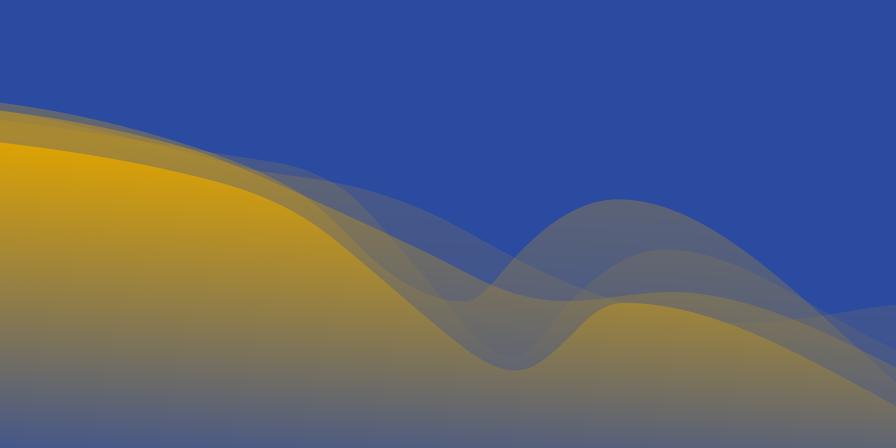
This background is drawn by a Shadertoy shader. Its source:

```glsl
// Layered translucent gold waves fading down into a flat blue backdrop.

const int KEYS = 8;
const vec3 BLUE = vec3(0.170, 0.293, 0.630);
const vec3 GOLD = vec3(0.880, 0.645, 0.000);

// Wave crests as (x, height, slope) keys; x runs 0..2, height 0..1.
const vec3 FAINT_RIDGE[KEYS] = vec3[KEYS](
    vec3(0.0, 0.753, -0.14), vec3(0.391, 0.667, -0.23),
    vec3(0.573, 0.620, -0.18), vec3(0.755, 0.591, -0.20),
    vec3(0.927, 0.539, -0.40), vec3(1.154, 0.422, -0.52),
    vec3(1.641, 0.279, -0.04), vec3(2.0, 0.320, 0.10));
const vec3 FAINT_SWELL[KEYS] = vec3[KEYS](
    vec3(0.0, 0.732, -0.12), vec3(0.612, 0.638, -0.15),
    vec3(0.753, 0.586, -0.60), vec3(0.927, 0.406, -1.10),
    vec3(1.146, 0.203, 0.0), vec3(1.276, 0.331, 1.0),
    vec3(1.484, 0.443, 0.0), vec3(2.0, 0.219, -0.45));
const vec3 TALL_SWELL[KEYS] = vec3[KEYS](
    vec3(0.0, 0.771, -0.13), vec3(0.391, 0.685, -0.31),
    vec3(0.667, 0.570, -0.60), vec3(0.841, 0.414, -0.85),
    vec3(1.036, 0.327, 0.0), vec3(1.146, 0.422, 1.10),
    vec3(1.380, 0.555, 0.0), vec3(2.0, 0.146, -0.88));
const vec3 LOW_RIDGE[KEYS] = vec3[KEYS](
    vec3(0.0, 0.753, -0.12), vec3(0.391, 0.677, -0.27),
    vec3(0.667, 0.568, -0.45), vec3(0.961, 0.432, -0.48),
    vec3(1.102, 0.362, -0.42), vec3(1.263, 0.328, 0.0),
    vec3(1.497, 0.348, 0.0), vec3(2.0, 0.180, -0.50));
const vec3 FRONT_WAVE[KEYS] = vec3[KEYS](
    vec3(0.0, 0.682, -0.12), vec3(0.391, 0.617, -0.23),
    vec3(0.742, 0.469, -0.80), vec3(0.990, 0.260, -0.82),
    vec3(1.151, 0.173, 0.0), vec3(1.302, 0.279, 1.0),
    vec3(1.393, 0.324, 0.0), vec3(2.0, 0.094, -0.53));

// Cubic Hermite curve between two keys
float hermite(float x, vec3 a, vec3 b) {
    float span = b.x - a.x;
    float t = clamp((x - a.x) / span, 0.0, 1.0);
    float s = 1.0 - t;
    return mix(a.y, b.y, t * t * (3.0 - 2.0 * t))
         + span * t * s * (s * a.z - t * b.z);
}

float crestHeight(float x, vec3 keys[KEYS]) {
    float height = keys[0].y;
    for (int i = 0; i < KEYS - 1; i++) {
        if (x >= keys[i].x) height = hermite(x, keys[i], keys[i + 1]);
    }
    return height;
}

// Antialiased fill of everything below the crest
float waveMask(vec2 p, vec3 keys[KEYS]) {
    float depth = crestHeight(p.x, keys) - p.y;
    float pixel = length(vec2(dFdx(depth), dFdy(depth)));
    return clamp(0.5 + depth / max(pixel, 1e-5), 0.0, 1.0);
}

// Slightly tilted gradient shared by all waves
vec3 waveColor(vec2 p) {
    float gold = 0.98 + 1.231 * (p.y - 0.682) + 0.071 * p.x;
    return mix(BLUE, GOLD, clamp(gold, 0.0, 1.0));
}

void mainImage(out vec4 fragColor, in vec2 fragCoord) {
    vec2 p = fragCoord / iResolution.xy * vec2(2.0, 1.0);
    vec3 paint = waveColor(p);
    vec3 color = BLUE;

    // Back to front
    color = mix(color, paint, 0.17 * waveMask(p, FAINT_RIDGE));
    color = mix(color, paint, 0.15 * waveMask(p, FAINT_SWELL));
    color = mix(color, paint, 0.29 * waveMask(p, TALL_SWELL));
    color = mix(color, paint, 0.38 * waveMask(p, LOW_RIDGE));
    color = mix(color, paint, waveMask(p, FRONT_WAVE));

    fragColor = vec4(color, 1.0);
}
```
